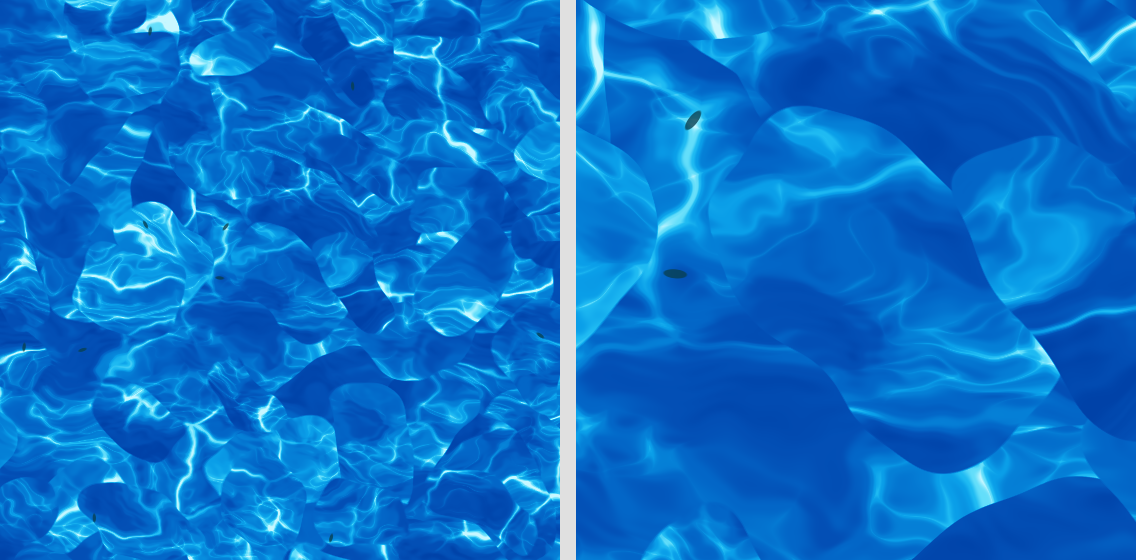
Left, the full canvas; right, a detail of the centre.
A WebGL 1 fragment shader for this texture:

```glsl
precision highp float;
uniform vec2 u_resolution;

vec2 hash2(vec2 p) {
  vec3 q = fract(vec3(p.xyx) * vec3(0.1031, 0.1030, 0.0973));
  q += dot(q, q.yzx + 33.33);
  return fract((q.xx + q.yz) * q.zy);
}

mat2 rotation(float a) {
  return mat2(cos(a), sin(a), -sin(a), cos(a));
}

float gradientAt(vec2 cell, vec2 offset) {
  float a = 6.2832 * hash2(cell).x;
  return dot(vec2(cos(a), sin(a)), offset);
}

float noise(vec2 p) {
  vec2 i = floor(p), f = fract(p), e = vec2(1.0, 0.0);
  vec2 u = f * f * f * (f * (f * 6.0 - 15.0) + 10.0);
  return mix(mix(gradientAt(i, f), gradientAt(i + e, f - e), u.x),
             mix(gradientAt(i + e.yx, f - e.yx), gradientAt(i + 1.0, f - 1.0), u.x), u.y);
}

vec2 warp(vec2 p) {
  return vec2(noise(p), noise(p + 37.4));
}

// Gap between the two nearest cell centres: zero along the web of light
float webGap(vec2 p) {
  vec2 cell = floor(p);
  float nearest = 8.0, second = 8.0;
  for (int y = -1; y <= 1; y++)
    for (int x = -1; x <= 1; x++) {
      vec2 c = cell + vec2(float(x), float(y));
      float d = length(c + 0.08 + 0.84 * hash2(c) - p);
      second = min(second, max(nearest, d));
      nearest = min(nearest, d);
    }
  return second - nearest;
}

// Brightness of the refracted light, 0 deep to 1 glint
float caustics(vec2 p) {
  vec2 q = p * vec2(5.0, 6.6);
  q += 0.55 * warp(q * 0.9) + 0.18 * warp(q * 2.7) + 0.05 * warp(q * 7.0);
  float gap = webGap(q);
  float swell = noise(q * 0.8 + 11.0);
  float detail = noise(q * vec2(1.6, 2.6) + 5.0);
  float strength = smoothstep(-0.42, 0.38, noise(q * 1.1 + 70.0));
  float light = 0.06 + 0.36 * swell + 0.24 * detail;
  light += 0.16 * noise(q * 5.0) + 0.14 * noise(q * vec2(5.0, 13.0) + 31.0);
  light += strength * (0.4 * exp(-5.5 * gap) + 0.68 * exp(-gap * gap / 0.0024));

  // Thin filaments at three sizes, thickest where the water is lit
  float lit = smoothstep(-0.25, 0.35, detail + swell);
  for (int i = 0; i < 3; i++) {
    float k = float(i);
    float ridge = abs(noise(q * vec2(1.0, 1.5) * (1.1 + 0.9 * k) + 23.0 * (k + 1.0)));
    light += (0.42 - 0.07 * k) * lit * exp(-(22.0 - 3.0 * k) * ridge);
  }
  // Contour ripples
  return light + 0.035 * sin(42.0 * swell + 9.0 * detail);
}

vec3 waterColor(float t) {
  vec3 c = mix(vec3(0.0, 0.26, 0.66), vec3(0.01, 0.31, 0.71), smoothstep(-0.2, 0.02, t));
  c = mix(c, vec3(0.01, 0.40, 0.78), smoothstep(0.02, 0.2, t));
  c = mix(c, vec3(0.02, 0.50, 0.84), smoothstep(0.2, 0.4, t));
  c = mix(c, vec3(0.04, 0.62, 0.91), smoothstep(0.4, 0.6, t));
  c = mix(c, vec3(0.12, 0.73, 0.95), smoothstep(0.6, 0.8, t));
  c = mix(c, vec3(0.39, 0.87, 0.98), smoothstep(0.8, 1.0, t));
  return mix(c, vec3(0.78, 0.97, 1.0), smoothstep(1.0, 1.3, t));
}

void main() {
  vec2 uv = gl_FragCoord.xy / u_resolution.y;
  float pixel = 1.0 / u_resolution.y;
  float light = caustics(uv + 3.0);

  // Overlapping rounded patches, each showing another piece of water
  vec2 bent = uv + 0.07 * warp(uv * 4.0) + 0.02 * warp(uv * 13.0);
  for (int i = 0; i < 5; i++) {
    float layer = float(i);
    float count = 2.5 + 0.6 * layer;
    vec2 g = rotation(0.35 * sin(layer * 2.4)) * bent * count + layer * 7.31 + 20.0;
    vec2 id = floor(g);
    vec2 seed = hash2(id + layer * 19.0);
    vec2 shape = hash2(id + 53.0 + layer * 31.0);
    vec2 q = rotation((shape.x - 0.5) * 2.4) * (fract(g) - 0.5 - 0.08 * (seed - 0.5));
    vec2 radius = vec2(0.44, mix(0.17, 0.34, shape.y));
    vec2 s = abs(q) / radius;
    float edge = (pow(dot(s * s * s, vec2(1.0)), 1.0 / 3.0) - 1.0) * radius.y / count;
    float mask = (1.0 - smoothstep(-pixel, pixel, edge)) * step(0.3, seed.x);
    vec2 piece = rotation((seed.y - 0.5) * 0.9) * uv * mix(0.85, 1.3, shape.x) + 5.0 + 9.0 * seed;
    float tone = 0.24 * (shape.y - 0.5) + 0.3 * step(0.92, seed.y);
    // A soft lighter rim lies just inside each seam
    float rim = 0.1 * seed.y * exp(-abs(edge) * 90.0);
    light = mix(light, caustics(piece) + tone + rim, mask);
  }
  vec3 color = waterColor(light);

  // Sparse drifting specks
  vec2 speckCell = floor(uv * 9.0);
  vec2 chance = hash2(speckCell + 91.0);
  vec2 speck = rotation(chance.y * 6.2832) * (fract(uv * 9.0) - 0.3 - 0.4 * hash2(speckCell + 7.0));
  float speckEdge = (length(speck * vec2(1.0, 2.6)) - 0.06) / 9.0;
  float speckMask = (1.0 - smoothstep(-pixel, pixel * 2.0, speckEdge)) * step(chance.x, 0.06);
  color = mix(color, vec3(0.03, 0.25, 0.32), 0.8 * speckMask);

  gl_FragColor = vec4(color, 1.0);
}
```
